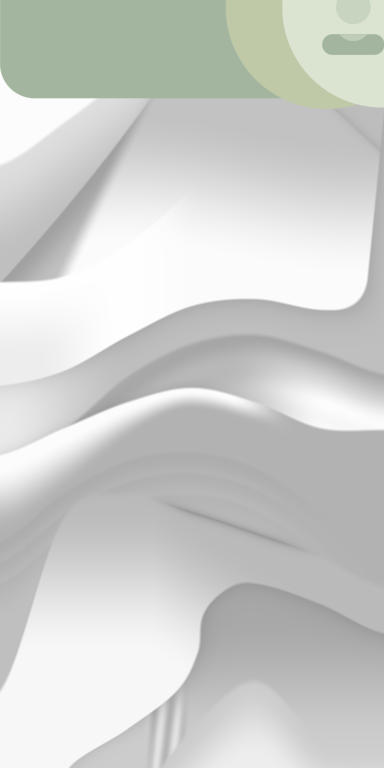
Reproduce this background procedurally as a Shadertoy shader.

```glsl
const vec3 SAGE = vec3(0.64, 0.71, 0.62);
const vec3 OLIVE = vec3(0.75, 0.79, 0.66);
const vec3 PALE = vec3(0.86, 0.89, 0.82);

// Smooth curve through seven evenly spaced heights over t = 0..1
float curve(float t, float k[7]) {
    float s = clamp(t, 0.0, 0.9999) * 6.0;
    int i = int(s);
    float f = fract(s);
    float a = k[max(i - 1, 0)], b = k[i], c = k[i + 1], d = k[min(i + 2, 6)];
    return b + 0.5 * f * (c - a + f * (2.0 * a - 5.0 * b + 4.0 * c - d
             + f * (3.0 * (b - c) + d - a)));
}

float smoothMax(float a, float b, float k) {
    float h = clamp(0.5 + 0.5 * (a - b) / k, 0.0, 1.0);
    return mix(b, a, h) + k * h * (1.0 - h);
}

// Coverage of the side where d is positive
float cover(float d, float soft) { return smoothstep(-soft, soft, d); }

float roundBox(vec2 p, vec2 halfSize, float r) {
    vec2 e = abs(p) - halfSize + r;
    return length(max(e, 0.0)) + min(max(e.x, e.y), 0.0) - r;
}

float upperFolds(vec2 p) {
    float x = p.x, y = p.y;
    // Back sheet and the crease on the left
    float d = y - curve(x, float[7](0.43, 0.32, 0.19, 0.03, -0.1, -0.2, -0.3));
    float g = mix(0.99, mix(0.87, 0.75, smoothstep(0.0, 0.25, d)), cover(d, 0.008));
    float h = y - 0.26;
    d = x - (0.39 - 0.72 * h - 0.2 * h * h);
    g = mix(g, mix(0.63, 0.75, smoothstep(0.0, 0.12, d)), cover(d, 0.005));

    // Broad sheet, brightening downwards
    float body = mix(0.76, 0.985, smoothstep(0.32, 0.69, y + 0.04 * sin(5.0 * x)));
    g = mix(g, body, cover(x - 0.385 + 0.48 * h, 0.025));
    d = x - 0.87 - 1.08 * (y - 0.28);
    g = mix(g, 0.74, cover(d, 0.015));
    g -= 0.06 * exp(-abs(d) / 0.012);

    // White lip
    d = y - curve(x, float[7](0.735, 0.72, 0.635, 0.49, 0.3, 0.2, 0.1));
    float lip = mix(0.995, 0.93, smoothstep(0.02, 0.2, d) * smoothstep(0.3, 0.1, x));
    g = mix(g, lip, cover(d, 0.005) * smoothstep(0.52, 0.34, x));

    // Rounded lower border with the grey sheet beneath
    d = y - curve(x, float[7](1.005, 0.966, 0.875, 0.797, 0.779, 0.807, 0.80));
    d = smoothMax(d, x - 1.03 + 0.1 * y, 0.08);
    float under = mix(0.92, 0.75, smoothstep(0.0, 0.35, x));
    under -= 0.08 * exp(-max(d, 0.0) / 0.03);
    return mix(g, under, cover(d, 0.004));
}

float middleFolds(vec2 p, float g) {
    float x = p.x, y = p.y;
    // Shaded fold that turns white on the right
    float d = y - curve(x, float[7](1.2, 1.12, 0.98, 0.895, 0.872, 0.915, 0.975));
    float s = mix(0.66, 0.74, smoothstep(0.0, 0.12, d));
    s = mix(s, 0.98, smoothstep(0.58, 0.85, x) * smoothstep(0.0, 0.14, d));
    s += 0.012 * sin(70.0 * d + 6.0 * x);
    g = mix(g, s, cover(d, 0.008));

    // Bright ridge, thick on the left
    d = y - curve(x, float[7](1.185, 1.115, 1.047, 1.01, 1.048, 1.115, 1.12));
    float width = mix(1.0, 0.28, smoothstep(0.0, 0.5, x));
    float shine = smoothstep(0.2, 0.03, d / width) * smoothstep(0.76, 0.6, x);
    g -= 0.07 * exp(-abs(d) / 0.015) * smoothstep(0.7, 0.5, x);
    g = mix(g, mix(0.70, 0.99, shine), cover(d, 0.005));

    // Faint nested folds below the ridge
    for (int i = 0; i < 3; i++) {
        float n = float(i);
        d = y - 0.055 * n - curve(x, float[7](1.41, 1.285, 1.2, 1.178, 1.22, 1.33, 1.46));
        s = mix(0.67, 0.75, smoothstep(0.0, 0.1, d));
        g = mix(g, s, cover(d, 0.008) * (0.8 - 0.2 * n) * smoothstep(0.95, 0.6, x));
    }
    return g;
}

float lowerFolds(vec2 p, float g) {
    float x = p.x, y = p.y;
    // Large leaf and its crease
    float d = y - curve(x, float[7](1.8, 1.35, 1.29, 1.335, 1.39, 1.45, 1.53));
    float leaf = mix(0.73, 0.97, smoothstep(0.0, 0.42, y - 1.3 - 0.6 * max(x - 0.4, 0.0)));
    g = mix(g, leaf, cover(d, 0.012));
    g -= 0.14 * exp(-abs(d) / 0.008) * smoothstep(0.38, 0.5, x) * smoothstep(0.85, 0.7, x);

    // Hollow to the right of the leaf
    float top = y - curve(x, float[7](1.5, 1.5, 1.5, 1.52, 1.52, 1.573, 1.65));
    float side = x - curve((y - 1.4) / 0.6, float[7](0.62, 0.6, 0.53, 0.515, 0.46, 0.33, 0.18));
    d = -smoothMax(-top, -side, 0.06);
    float hollow = mix(0.66, 0.80, smoothstep(1.6, 1.95, y)) - 0.06 * exp(-max(d, 0.0) / 0.025);
    float pleats = smoothstep(0.37, 0.41, x) * smoothstep(0.5, 0.46, x) * smoothstep(1.75, 1.88, y);
    hollow += 0.09 * pleats * sin(150.0 * (x + 0.12 * (y - 1.8)));
    g = mix(g, hollow, cover(d, 0.005));

    // Pale folds along the bottom
    d = y - curve(x, float[7](2.3, 2.2, 2.1, 1.9, 1.775, 1.92, 1.93));
    g = mix(g, mix(0.80, 0.93, smoothstep(0.0, 0.2, d)), cover(d, 0.012));
    return g;
}

void mainImage(out vec4 fragColor, in vec2 fragCoord) {
    // Canvas widths, measured down from the top edge
    vec2 uv = fragCoord / iResolution.xy;
    vec2 p = vec2(uv.x, 2.0 - 2.0 * uv.y);
    float aa = 0.8 / iResolution.x;
    vec3 col = vec3(lowerFolds(p, middleFolds(p, upperFolds(p))));

    // Header panel and overlapping discs
    col = mix(col, SAGE, cover(-roundBox(p - vec2(0.6, 0.0), vec2(0.6, 0.256), 0.09), aa));
    col = mix(col, OLIVE, cover(0.264 - length(p - vec2(0.852, 0.02)), aa));
    col = mix(col, PALE, cover(0.26 - length(p - vec2(0.995, 0.02)), aa));

    // Small disc and pill
    col = mix(col, vec3(0.78, 0.83, 0.75), cover(0.045 - length(p - vec2(0.92, 0.018)), aa));
    float pill = roundBox(p - vec2(0.92, 0.116), vec2(0.081, 0.027), 0.027);
    col = mix(col, SAGE, cover(-pill, aa));
    float notch = max(pill, length(p - vec2(0.92, 0.062)) - 0.045);
    col = mix(col, vec3(0.75, 0.80, 0.72), cover(-notch, aa));
    fragColor = vec4(clamp(col, 0.0, 1.0), 1.0);
}
```
